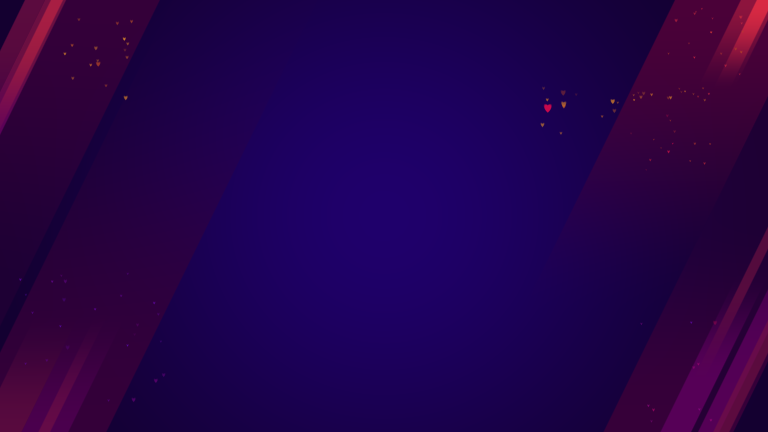
This background is drawn by a Shadertoy shader. Its source:

```glsl
const vec3 CENTER_BLUE = vec3(0.122, 0.0, 0.42);
const vec3 EDGE_BLUE = vec3(0.075, 0.0, 0.19);
const vec3 WINE = vec3(0.29, 0.005, 0.22);
const vec3 PLUM = vec3(0.21, 0.0, 0.225);
const vec3 SHADE = vec3(0.08, 0.0, 0.19);
const vec3 MAGENTA = vec3(0.38, 0.0, 0.38);
const vec3 ROSE = vec3(0.46, 0.07, 0.26);
const vec3 SCARLET = vec3(0.95, 0.19, 0.27);
const vec3 GOLD = vec3(0.95, 0.62, 0.16);
const vec3 EMBER = vec3(0.68, 0.25, 0.15);
const vec3 VIOLET = vec3(0.36, 0.04, 0.72);
const vec3 PINK = vec3(0.78, 0.03, 0.30);
const vec2 GLOW_CENTER = vec2(0.89, 0.5);
const float GLOW_RADIUS = 0.98;
const float SLANT = 0.49;

float pixelSize() { return 1.0 / iResolution.y; }

vec3 hash3(float n) {
    vec3 q = fract(vec3(n) * vec3(0.1031, 0.1130, 0.0973));
    q += dot(q, q.yzx + 33.33);
    return fract((q.xxy + q.yzz) * q.zyx);
}

// Coverage of a slanted strip between two diagonal offsets
float strip(float s, float left, float right) {
    float w = pixelSize();
    return smoothstep(left - w, left + w, s) * (1.0 - smoothstep(right - w, right + w, s));
}

float heart(vec2 p, float radius) {
    p.y -= 0.7 * abs(p.x);
    float w = pixelSize();
    return 1.0 - smoothstep(-w, w, length(p) - radius);
}

// Hearts scattered over a box, shrinking from left to right by taper
vec3 scatter(vec3 col, vec2 p, vec2 center, vec2 halfSize, int count,
             float seed, float radius, float taper, vec3 tintA, vec3 tintB) {
    for (int i = 0; i < count; i++) {
        vec3 r = hash3(seed + float(i) * 7.31);
        vec3 look = hash3(seed + float(i) * 3.77 + 91.0);
        vec2 pos = center + (r.xy * 2.0 - 1.0) * halfSize;
        float size = radius * mix(0.4, 1.0, r.z * r.z) * mix(1.0, 0.5, r.x * taper);
        col = mix(col, mix(tintA, tintB, look.x), heart(p - pos, size) * mix(0.25, 0.9, look.y));
    }
    return col;
}

vec3 wideBands(vec3 col, float s, float h) {
    // Left side: upper band, then the lower one
    col = mix(col, SHADE, 0.6 * strip(s, -1.0, 0.058));
    col = mix(col, PLUM, strip(s, 0.058, 0.37) * mix(0.3, 0.95, smoothstep(0.3, 1.0, h)));
    col = mix(col, PLUM, strip(s, 0.40, 0.736) * mix(0.95, 0.04, smoothstep(0.0, 0.95, h)));
    // Right side: upper band, then the lower one
    col = mix(col, WINE, strip(s, 1.5625, 1.887) * smoothstep(0.27, 1.0, h));
    col = mix(col, PLUM, strip(s, 1.887, 2.188) * mix(1.0, 0.3, smoothstep(0.05, 0.5, h)));
    return mix(col, SHADE, 0.5 * strip(s, 2.188, 4.0));
}

vec3 brightStripes(vec3 col, float s, float h) {
    // Upper left
    float top = smoothstep(0.6, 1.0, h);
    vec3 warm = mix(MAGENTA, ROSE, smoothstep(0.65, 0.9, h));
    col = mix(col, warm, strip(s, 0.058, 0.104) * mix(0.35, 0.6, top));
    col = mix(col, warm, strip(s, 0.104, 0.153) * 0.85);
    col = mix(col, SCARLET, strip(s, 0.118, 0.146) * top * 0.45);
    // Upper right
    float flare = smoothstep(0.79, 1.0, h);
    col = mix(col, SCARLET, strip(s, 1.715, 1.80) * flare * 0.4);
    col = mix(col, SCARLET, strip(s, 1.752, 1.79) * flare * 0.75);
    // Lower left
    float low = 1.0 - smoothstep(0.0, 0.28, h);
    col = mix(col, ROSE, strip(s, 0.44, 0.54) * low * 0.55);
    col = mix(col, MAGENTA, strip(s, 0.54, 0.648) * low * 0.5);
    col = mix(col, ROSE, strip(s, 0.579, 0.606) * low * 0.6);
    // Lower right
    float rise = 1.0 - smoothstep(0.12, 0.37, h);
    float tall = 1.0 - smoothstep(0.2, 0.6, h);
    col = mix(col, MAGENTA, strip(s, 2.019, 2.09) * rise * 0.75);
    col = mix(col, ROSE, strip(s, 2.035, 2.06) * smoothstep(0.1, 0.35, h) * 0.6);
    col = mix(col, SHADE, strip(s, 2.09, 2.106) * rise * 0.5);
    col = mix(col, MAGENTA, strip(s, 2.106, 2.155) * tall * 0.7);
    return mix(col, ROSE, strip(s, 2.141, 2.178) * tall * 0.6);
}

vec3 confetti(vec3 col, vec2 p) {
    // Trail of hearts and the dust around it
    col = scatter(col, p, vec2(1.34, 0.745), vec2(0.085, 0.06), 11, 5.0, 0.0065, 0.5, GOLD, EMBER);
    col = scatter(col, p, vec2(1.54, 0.778), vec2(0.12, 0.018), 14, 23.0, 0.004, 0.4, GOLD, EMBER);
    col = scatter(col, p, vec2(1.63, 0.86), vec2(0.09, 0.12), 22, 41.0, 0.003, 0.0, EMBER, SCARLET);
    col = scatter(col, p, vec2(1.55, 0.66), vec2(0.10, 0.08), 14, 67.0, 0.0025, 0.0, PINK, EMBER);
    // Corner sprinkles
    col = scatter(col, p, vec2(0.21, 0.88), vec2(0.11, 0.11), 16, 83.0, 0.006, 0.0, GOLD, EMBER);
    col = scatter(col, p, vec2(0.21, 0.22), vec2(0.17, 0.17), 24, 107.0, 0.004, 0.0, VIOLET, MAGENTA);
    col = scatter(col, p, vec2(1.57, 0.14), vec2(0.09, 0.12), 10, 131.0, 0.004, 0.0, VIOLET, PINK);
    // Leading heart
    return mix(col, PINK, heart(p - vec2(1.268, 0.748), 0.0085));
}

void mainImage(out vec4 fragColor, in vec2 fragCoord) {
    vec2 p = fragCoord / iResolution.y;
    float s = p.x + SLANT * (1.0 - p.y);
    float glow = smoothstep(0.0, GLOW_RADIUS, length(p - GLOW_CENTER));
    vec3 col = mix(CENTER_BLUE, EDGE_BLUE, glow);
    col = wideBands(col, s, p.y);
    col = brightStripes(col, s, p.y);
    col = confetti(col, p);
    fragColor = vec4(col, 1.0);
}
```
